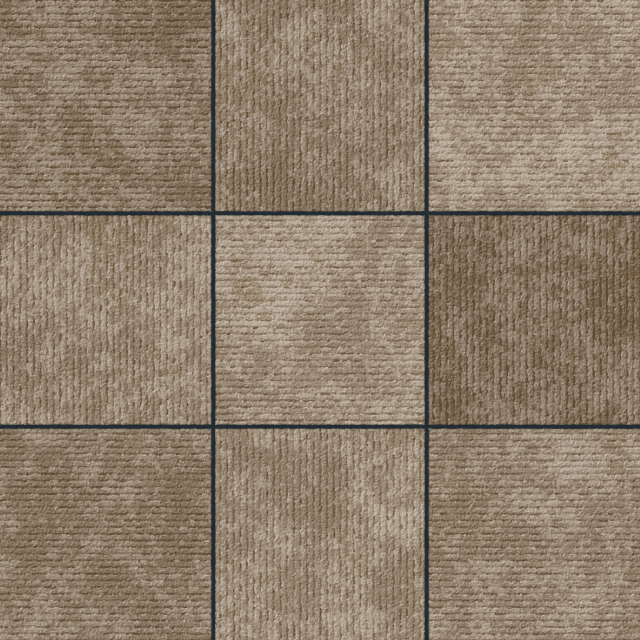
Write a three.js fragment shader that draws this texture.

```glsl
#define TILES 3.0
#define RIBS 32.0
#define GROUT_HALF_WIDTH 0.0031
#define EDGE_SOFTNESS 0.0011
#define RIB_WOBBLE 0.20
#define GROOVE_DEPTH 0.46
#define RIDGE_LIGHT 0.17
#define MOTTLE 0.40
#define GRAIN 0.54
#define UMBER vec3(0.46, 0.39, 0.31)
#define PALE_STONE vec3(0.70, 0.64, 0.57)
#define GROUT_COLOR vec3(0.14, 0.17, 0.20)

varying vec2 vUv;

vec3 hash3(vec2 p) {
  vec3 q = fract(p.xyx * vec3(0.1031, 0.1030, 0.0973));
  q += dot(q, q.yxz + 33.33);
  return fract((q.xxy + q.yzz) * q.zyx);
}

// Soft cellular noise: random cell values blended by distance, centred on zero
float cells(vec2 p) {
  vec2 id = floor(p);
  vec2 local = fract(p);
  float total = 0.0;
  float weights = 0.0;
  for (int j = -1; j <= 1; j++) {
    for (int i = -1; i <= 1; i++) {
      vec2 neighbour = vec2(float(i), float(j));
      vec3 rnd = hash3(id + neighbour + 50.0);
      vec2 offset = neighbour + rnd.xy - local;
      float w = exp(-8.0 * dot(offset, offset));
      total += w * rnd.z;
      weights += w;
    }
  }
  return total / weights - 0.5;
}

// Selects one of three entries by index
vec3 pick(float index) {
  return 1.0 - step(0.5, abs(vec3(0.0, 1.0, 2.0) - index));
}

// Overall lightness of each tile, rows from the bottom up
float tileTone(vec2 tile) {
  mat3 tones = mat3(-0.08, 0.12, 0.03,
                     0.03, 0.17, -0.36,
                    -0.22, -0.04, 0.18);
  return dot(pick(tile.x), tones * pick(tile.y));
}

void main() {
  vec2 grid = vUv * TILES;
  vec2 tile = min(floor(grid), TILES - 1.0);
  vec2 local = grid - tile;
  vec2 seed = tile * vec2(137.0, 211.0);

  // Rib direction alternates like a checkerboard
  bool horizontal = mod(tile.x + tile.y, 2.0) < 0.5;
  vec2 ribUv = horizontal ? vec2(local.x, 1.0 - local.y) : vec2(local.y, local.x);

  // Faint broad clouds, and small ragged flecks stretched along the ribs
  float cloud = 0.6 * cells(local * 2.6 + seed) + 0.5 * cells(local * 8.0 + seed + 19.0);
  vec2 fleckUv = ribUv * vec2(0.8, 1.0);
  float coarse = cells(fleckUv * 24.0 + seed + 31.0);
  float medium = cells(fleckUv * 47.0 + seed + 47.0);
  float fine = cells(fleckUv * 95.0 + seed + 63.0);
  float flecks = 0.45 * coarse + 0.55 * medium + 0.60 * fine;
  float pale = smoothstep(-0.16, 0.27, flecks + 0.50 * cloud);

  // Worn ribs: narrow dark groove followed by a lit ridge
  float phase = fract(ribUv.y * RIBS + RIB_WOBBLE * (medium + fine));
  float fromGroove = min(phase, 1.0 - phase);
  float groove = 1.0 - smoothstep(0.03, 0.25, fromGroove);
  float ridge = 1.0 - smoothstep(0.0, 0.24, abs(phase - 0.34));
  float wear = clamp(0.85 + 0.7 * coarse - 0.8 * medium, 0.3, 1.3);
  float ribShade = wear * (RIDGE_LIGHT * ridge - GROOVE_DEPTH * groove);

  // Sandy grain lit from the upper left
  vec2 grainUv = local * 112.0 + seed + 80.0;
  float grain = cells(grainUv) - cells(grainUv + vec2(-0.5, 0.5));

  // Stone colour, warmer between the pale flecks
  float tone = 0.56 + tileTone(tile) + 0.27 * cloud + MOTTLE * (pale - 0.42)
             + ribShade + GRAIN * grain;
  vec3 color = mix(UMBER, PALE_STONE, clamp(tone, -0.4, 1.3));
  float stain = 0.35 + 0.65 * smoothstep(-0.1, 0.4, cells(local * 3.2 + seed + 97.0));
  color += stain * (0.6 - pale) * vec3(0.006, -0.002, -0.022);

  // Grout only between tiles, with slightly ragged edges
  vec2 joint = clamp(floor(grid + 0.5), 1.0, TILES - 1.0) / TILES;
  vec2 toJoint = abs(vUv - joint);
  float groutDistance = min(toJoint.x, toJoint.y) + 0.0008 * fine;
  float contactShade = 1.0 - smoothstep(GROUT_HALF_WIDTH, GROUT_HALF_WIDTH + 0.003, groutDistance);
  color *= 1.0 - 0.18 * contactShade;
  float grout = 1.0 - smoothstep(GROUT_HALF_WIDTH - EDGE_SOFTNESS,
                                 GROUT_HALF_WIDTH + EDGE_SOFTNESS, groutDistance);
  color = mix(color, GROUT_COLOR + 0.03 * medium, grout);

  gl_FragColor = vec4(color, 1.0);
}
```
